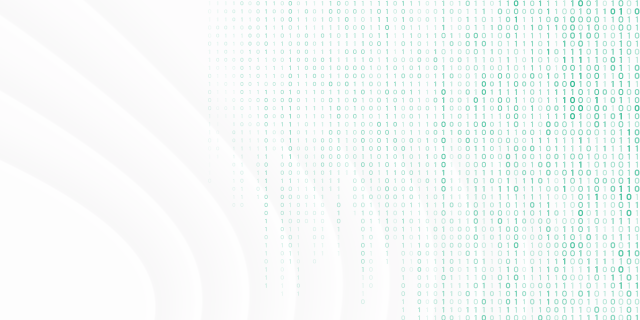
Give the GLSL for this background, as a Shadertoy shader.

```glsl
// Pale folded ribbons sweep down from the upper left, behind columns of green
// binary digits that grow larger and stronger toward the right. Ribbons are
// parabolic edges drawn in a loop; digits are distance shapes in a hashed grid.

float hash(vec2 p) {
    return fract(sin(dot(p, vec2(127.1, 311.7))) * 43758.5453);
}

// Soft grey folds, each lit along its left edge; depth runs down from the top
float ribbonShade(float x, float depth) {
    float shade = 0.993;
    float rise = 1.0 - depth;
    for (int i = 0; i < 9; i++) {
        float n = float(i);
        float bend = 1.94 / (1.0 + 0.65 * n);
        float sway = 0.025 * sin(6.28 * depth);
        float edge = 0.48 + 0.145 * n - bend * rise * rise - sway;
        float slope = 2.0 * bend * rise;
        float d = (x - edge) / sqrt(1.0 + slope * slope);
        float visible = i < 4 ? 1.0 : smoothstep(0.36, 0.52, depth);
        visible *= 1.0 - 0.06 * n;
        float fold = 0.973 + 0.018 * smoothstep(0.0, 0.13, d);
        shade = mix(shade, fold, visible * smoothstep(-0.002, 0.006, d));
        shade += 0.012 * visible * exp(-pow((d + 0.008) / 0.012, 2.0));
    }
    return min(shade, 0.998);
}

float segment(vec2 p, vec2 a, vec2 b) {
    vec2 ab = b - a;
    return length(p - a - ab * clamp(dot(p - a, ab) / dot(ab, ab), 0.0, 1.0));
}

// Distance to the centre line of a zero or a one of unit half height
float digitDistance(vec2 p, bool one) {
    if (one) {
        float stem = segment(p, vec2(0.1, -0.95), vec2(0.1, 0.95));
        return min(stem, segment(p, vec2(0.1, 0.95), vec2(-0.3, 0.75)));
    }
    // Zero: a capsule outline
    return abs(length(vec2(p.x, max(abs(p.y) - 0.28, 0.0))) - 0.67);
}

// Coverage of the digit grid
float digits(float x, float depth, float pixel) {
    const float pitch = 0.0252;
    vec2 grid = vec2(x / pitch + 0.5, depth / pitch + 0.09);
    vec2 cell = floor(grid);
    vec2 local = (fract(grid) - 0.5) * pitch;
    local.y = -local.y;

    float columnX = cell.x * pitch;
    float rowY = (cell.y + 0.41) * pitch;
    float across = clamp((columnX - 0.65) / 1.35, 0.0, 1.0);
    float columnRandom = hash(vec2(cell.x, 7.0));

    // Columns start past the left third and stop at uneven depths
    float reach = mix(0.38, 0.8, smoothstep(0.64, 0.95, columnX))
                + 0.6 * smoothstep(1.2, 1.5, columnX)
                + 0.5 * (hash(vec2(cell.x, 19.0)) - 0.5);
    float present = step(0.645, columnX) * step(rowY, reach);
    present *= 1.0 - 0.4 * smoothstep(reach - 0.3, reach, rowY);

    // Short runs of rows share a strength, so columns look streaked
    float streak = hash(vec2(cell.x, floor(rowY * 9.0 + columnRandom * 5.0)));
    float bold = step(0.72, hash(cell + 31.0));
    float strength = mix(0.3, 0.52, across) * mix(0.65, 1.15, columnRandom);
    strength *= mix(0.55, 1.25, streak) + 0.5 * bold * across;
    strength *= smoothstep(0.58, 0.78, columnX);
    strength *= 1.0 - 0.15 * smoothstep(0.3, 0.8, depth);

    float size = mix(0.0052, 0.0082, across) * mix(0.9, 1.08, columnRandom);
    float stroke = mix(0.0011, 0.0016, across) + 0.0004 * across * bold;
    float d = digitDistance(local / size, hash(cell) > 0.5) * size - stroke;
    float ink = 1.0 - smoothstep(-0.5 * pixel, 0.5 * pixel, d);
    return ink * present * min(strength, 0.9);
}

void mainImage(out vec4 fragColor, in vec2 fragCoord) {
    vec2 p = fragCoord / iResolution.xy;
    float x = 2.0 * p.x;
    float depth = 1.0 - p.y;
    float pixel = 1.3 / iResolution.y;

    vec3 paper = ribbonShade(x, depth) * vec3(1.0, 0.998, 1.0);
    vec3 green = vec3(0.08, 0.69, 0.51);
    fragColor = vec4(mix(paper, green, digits(x, depth, pixel)), 1.0);
}
```
